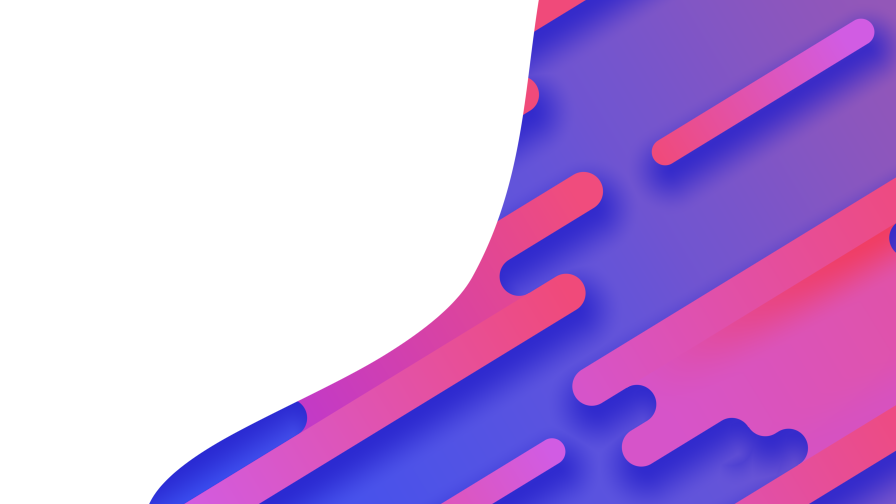
Give the GLSL for this background, as a WebGL 2 fragment shader.

```glsl
#version 300 es
precision highp float;

uniform vec2 u_resolution;
out vec4 outColor;

// Capsule lying along one lane, from u0 to u1
float bar(vec2 q, float lane, float u0, float u1, float radius) {
    return length(q - vec2(clamp(q.x, u0, u1), lane)) - radius;
}

// Box between two corners in lane space
float box(vec2 q, vec2 lo, vec2 hi) {
    vec2 d = abs(q - 0.5 * (lo + hi)) - 0.5 * (hi - lo);
    return length(max(d, 0.0)) + min(max(d.x, d.y), 0.0);
}

float cut(float solid, float hole) {
    return max(solid, -hole);
}

float leftBar(vec2 q)   { return bar(q, 14.04, -15.0, 8.49, 0.5); }
float longBar(vec2 q)   { return bar(q, 16.43, 7.80, 40.0, 0.5); }
float cornerBar(vec2 q) { return bar(q, 21.43, 0.0, 40.0, 0.5); }
float upperThin(vec2 q) { return bar(q, 12.27, 12.56, 18.47, 0.345); }
float lowerThin(vec2 q) { return bar(q, 17.33, -5.0, 6.05, 0.345); }

float topStubs(vec2 q) {
    return min(bar(q, 7.37, 5.0, 25.0, 0.5), bar(q, 9.07, 5.0, 10.15, 0.48));
}

float leftBody(vec2 q) {
    float d = min(bar(q, 12.04, -15.0, 10.24, 0.5),
                  box(q, vec2(-15.0, 12.04), vec2(7.68, 14.04)));
    d = cut(d, bar(q, 13.04, 7.68, 20.0, 0.5));
    return cut(d, bar(q, 13.04, -20.0, 0.70, 0.5));
}

float rightBody(vec2 q) {
    float d = min(bar(q, 18.43, 8.07, 40.0, 0.5), bar(q, 19.43, 11.2, 40.0, 0.5));
    d = min(d, box(q, vec2(8.55, 16.43), vec2(40.0, 18.43)));
    d = min(d, box(q, vec2(10.19, 18.43), vec2(40.0, 19.43)));
    d = min(d, box(q, vec2(11.29, 19.43), vec2(40.0, 21.43)));
    // Rounded notches
    d = cut(d, bar(q, 17.43, 0.0, 8.55, 0.5));
    d = cut(d, bar(q, 19.43, 0.0, 10.19, 0.5));
    d = cut(d, bar(q, 20.43, 0.0, 11.29, 0.5));
    return cut(d, bar(q, 17.43, 16.75, 40.0, 0.5));
}

float allShapes(vec2 q) {
    float left = min(leftBody(q), leftBar(q));
    float right = min(rightBody(q), min(longBar(q), cornerBar(q)));
    float loose = min(topStubs(q), min(upperThin(q), lowerThin(q)));
    return min(min(left, right), loose);
}

// Hermite curve through knots of (height, x, slope)
float sheetEdge(float y) {
    vec3 knots[5] = vec3[5](vec3(0.0, 0.296, 0.45), vec3(0.139, 0.463, 1.85),
                            vec3(0.296, 0.764, 1.62), vec3(0.451, 0.9375, 0.55),
                            vec3(1.0, 1.069, 0.16));
    float x = knots[0].y;
    for (int i = 0; i < 4; i++) {
        vec3 a = knots[i], b = knots[i + 1];
        if (y < a.x) break;
        float h = b.x - a.x;
        float t = clamp((y - a.x) / h, 0.0, 1.0);
        float s = 1.0 - t;
        x = mix(a.y, b.y, t * t * (3.0 - 2.0 * t)) + h * t * s * (a.z * s - b.z * t);
    }
    return x;
}

vec3 ramp(vec3 a, vec3 b, float u0, float u1, float u) {
    return mix(a, b, clamp((u - u0) / (u1 - u0), 0.0, 1.0));
}

void main() {
    vec2 p = gl_FragCoord.xy / u_resolution.y;
    float pixel = 1.0 / u_resolution.y;

    // Slanted lane space: u runs up the slope, v counts lanes downward
    vec2 fromTop = vec2(p.x, 1.0 - p.y);
    vec2 q = 12.97 * vec2(dot(fromTop, vec2(0.853, -0.522)),
                          dot(fromTop, vec2(0.522, 0.853)));
    float u = q.x;
    float soft = 0.7 * 12.97 * pixel;

    vec3 violet = vec3(0.82, 0.36, 0.89);
    vec3 orchid = vec3(0.84, 0.33, 0.79);
    vec3 coral = vec3(0.94, 0.29, 0.48);

    // Blue to purple ground with soft drop shadows
    vec3 color = ramp(vec3(0.24, 0.32, 0.95), vec3(0.42, 0.33, 0.83), -2.0, 11.5, u);
    color = mix(color, vec3(0.58, 0.34, 0.72), smoothstep(9.0, 20.5, u));
    float shadow = smoothstep(0.85, -0.4, allShapes(q - vec2(-0.1, 0.45)));
    color = mix(color, vec3(0.14, 0.12, 0.79), 0.78 * shadow);

    // Notched bodies, with a red glow under the long bar
    vec3 leftInk = ramp(vec3(0.75, 0.22, 0.80), vec3(0.94, 0.30, 0.49), 0.5, 10.0, u);
    color = mix(color, leftInk, smoothstep(soft, -soft, leftBody(q)));
    vec3 rightInk = ramp(orchid, vec3(0.89, 0.32, 0.62), 9.0, 18.0, u);
    float glow = smoothstep(18.2, 16.9, q.y) * smoothstep(8.0, 16.5, u);
    rightInk = mix(rightInk, vec3(0.95, 0.23, 0.36), 0.9 * glow);
    rightInk = mix(rightInk, vec3(0.83, 0.32, 0.77), 0.7 * smoothstep(19.6, 20.9, q.y));
    color = mix(color, rightInk, smoothstep(soft, -soft, rightBody(q)));

    // Bars on top
    color = mix(color, ramp(violet, coral, -3.0, 8.5, u), smoothstep(soft, -soft, leftBar(q)));
    color = mix(color, ramp(orchid, coral, 7.5, 18.0, u), smoothstep(soft, -soft, longBar(q)));
    color = mix(color, ramp(orchid, coral, 6.0, 15.0, u), smoothstep(soft, -soft, cornerBar(q)));
    color = mix(color, ramp(coral, violet, 12.3, 18.0, u), smoothstep(soft, -soft, upperThin(q)));
    color = mix(color, ramp(coral, violet, -2.0, 6.0, u), smoothstep(soft, -soft, lowerThin(q)));
    color = mix(color, coral, smoothstep(soft, -soft, topStubs(q)));

    // White sheet with its flowing edge
    float slope = (sheetEdge(p.y + 0.002) - sheetEdge(p.y - 0.002)) / 0.004;
    float sheet = (p.x - sheetEdge(p.y)) / sqrt(1.0 + slope * slope);
    color = mix(color, vec3(1.0), smoothstep(0.7 * pixel, -0.7 * pixel, sheet));

    outColor = vec4(color, 1.0);
}
```
